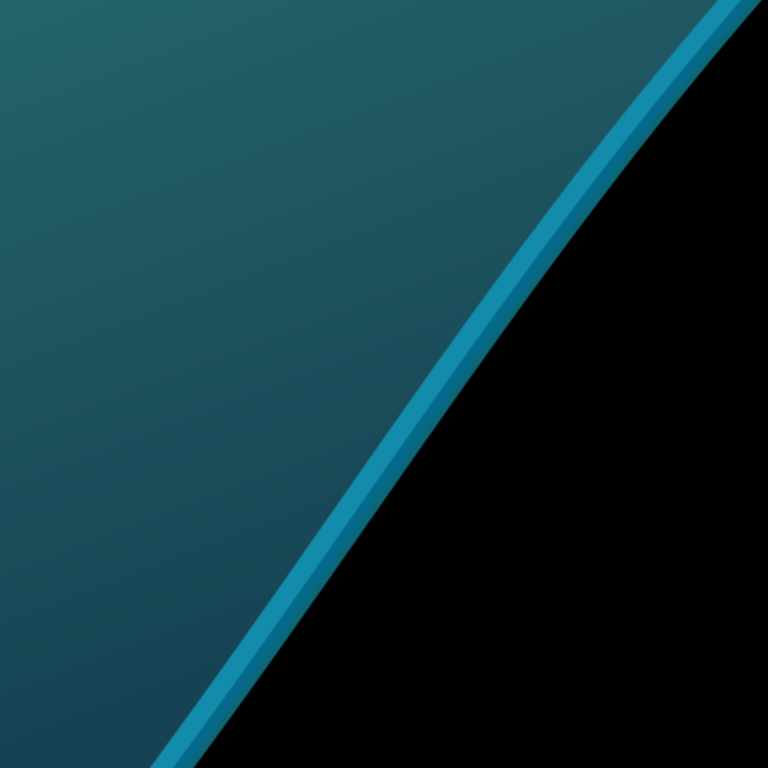
Write a three.js fragment shader that draws this background.

```glsl
#define EDGE_START 0.195
#define EDGE_SLOPE 0.740
#define EDGE_BOW 0.125
#define BAND_WIDTH 0.057
#define LIGHT_END 0.53
#define DARK_END 0.80
#define SOFTNESS 0.0025
#define SIDE_FADE 0.38

varying vec2 vUv;

const vec3 FIELD_LOW = vec3(0.085, 0.260, 0.325);
const vec3 FIELD_HIGH = vec3(0.140, 0.390, 0.420);
const vec3 BAND_LIGHT = vec3(0.070, 0.550, 0.665);
const vec3 BAND_DARK = vec3(0.015, 0.410, 0.540);
const vec3 BAND_RIM = vec3(0.045, 0.405, 0.470);

// Horizontal place of the band's inner edge at height y
float innerEdge(float y) {
  return EDGE_START + EDGE_SLOPE * y - EDGE_BOW * y * y * (1.0 - y);
}

// Soft step across a boundary at the given offset from the inner edge
float past(float offset, float boundary) {
  return smoothstep(-SOFTNESS, SOFTNESS, offset - boundary);
}

void main() {
  float offset = vUv.x - innerEdge(vUv.y);

  // Teal field, brightest at the upper left
  float brightness = clamp(vUv.y - SIDE_FADE * vUv.x, 0.0, 1.0);
  vec3 color = mix(FIELD_LOW, FIELD_HIGH, brightness);

  // Band in three strips, then black outside
  color = mix(color, BAND_LIGHT, past(offset, 0.0));
  color = mix(color, BAND_DARK, past(offset, BAND_WIDTH * LIGHT_END));
  color = mix(color, BAND_RIM, past(offset, BAND_WIDTH * DARK_END));
  color = mix(color, vec3(0.0), past(offset, BAND_WIDTH));

  gl_FragColor = vec4(color, 1.0);
}
```
